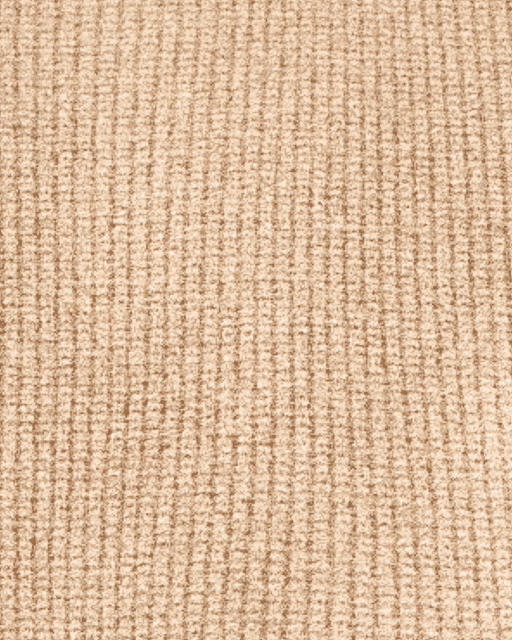
A Shadertoy shader for this texture:

```glsl
// Beige rib-knit fabric: wavy vertical ribs of small fuzzy stitches with tan grooves.

const float RIBS = 28.0;
const float ROWS = 72.0;
const float TAU = 6.2831853;

float hash(vec2 p) {
    vec3 q = fract(p.xyx * vec3(0.1031, 0.1030, 0.0973));
    q += dot(q, q.yzx + 33.33);
    return fract((q.x + q.y) * q.z);
}

float noise(vec2 p) {
    vec2 i = floor(p), f = fract(p);
    f = f * f * (3.0 - 2.0 * f);
    return mix(mix(hash(i), hash(i + vec2(1, 0)), f.x),
               mix(hash(i + vec2(0, 1)), hash(i + vec2(1, 1)), f.x), f.y);
}

// Yarn colour from deep shadow (0) to bright fibre (1)
vec3 yarnColor(float tone) {
    vec3 ramp[6] = vec3[6](
        vec3(0.61, 0.43, 0.29), vec3(0.74, 0.58, 0.44), vec3(0.82, 0.68, 0.55),
        vec3(0.89, 0.77, 0.65), vec3(0.96, 0.85, 0.74), vec3(0.98, 0.95, 0.90));
    float t = clamp(tone, 0.0, 1.0) * 5.0;
    vec3 color = ramp[0];
    for (int i = 1; i < 6; i++)
        color = mix(color, ramp[i], clamp(t - float(i - 1), 0.0, 1.0));
    return color;
}

// Compresses tones above the knee so that highlights stay creamy
float softenHighlights(float tone, float knee) {
    return min(tone, knee) + 0.45 * max(tone - knee, 0.0);
}

// Canvas position to (rib, row) coordinates: draped ribs, rows tighter towards the top
vec2 drape(vec2 uv) {
    float y = uv.y - 0.5;
    float lean = 0.05 * sin(TAU * (uv.x - 0.17));
    float across = (uv.x - 0.5) * (1.0 + 0.08 * y) - lean * y + 0.004 * sin(9.0 * uv.y + 4.0 * uv.x);
    float along = uv.y + 0.15 * uv.y * (uv.y - 1.0) + 0.005 * sin(7.0 * uv.x + 1.0);
    return vec2(across * RIBS, along * ROWS);
}

// Brightness of the knit structure, without fibre grain
float stitchTone(vec2 knit) {
    float rib = floor(knit.x);
    float wobble = 0.16 * (noise(knit * vec2(3.0, 1.6)) - 0.5);
    float side = fract(knit.x) - 0.5 + wobble;

    // Each row sags into a shallow V and shifts slightly from rib to rib
    float row = knit.y + 0.4 * abs(side) + 0.15 * hash(vec2(rib, 7.0))
              + 0.2 * (noise(knit * vec2(1.5, 0.6) + 40.0) - 0.5);
    float gap = pow(0.5 - 0.5 * cos(TAU * row), 1.7);
    float wear = hash(vec2(rib, floor(row)) + 90.0);

    float groove = smoothstep(0.23, 0.44, abs(side));
    float pit = gap * exp(-pow((side - 0.05) / 0.13, 2.0));
    float tone = 0.82 - 0.25 * gap * (1.0 - groove);
    tone -= 0.36 * pit * wear;
    tone -= groove * (0.40 + 0.20 * gap + 0.16 * (wear - 0.5));
    return tone;
}

// Fuzzy fibre grain, centred on zero
float fibreGrain(vec2 p) {
    vec2 slanted = vec2(p.x + 0.5 * p.y, p.y - 0.4 * p.x);
    float coarse = noise(slanted * vec2(170.0, 240.0));
    float fine = noise(p * 370.0 + 17.0);
    return 0.4 * coarse + 0.6 * fine - 0.5;
}

void mainImage(out vec4 fragColor, in vec2 fragCoord) {
    vec2 uv = fragCoord / iResolution.xy;
    vec2 p = fragCoord / iResolution.y;

    // Structure and grain both soften towards the far, upper end
    float focus = 1.0 - 0.2 * smoothstep(0.6, 1.0, uv.y);
    float tone = mix(0.56, stitchTone(drape(uv)), focus);
    tone += 1.15 * focus * fibreGrain(p);

    // Broad folds of light and shade
    tone += 0.18 * (noise(p * vec2(5.0, 3.0) + 3.0) - 0.5);
    tone += 0.05 * (uv.x - 0.5);

    fragColor = vec4(yarnColor(softenHighlights(tone, 0.78)), 1.0);
}
```
